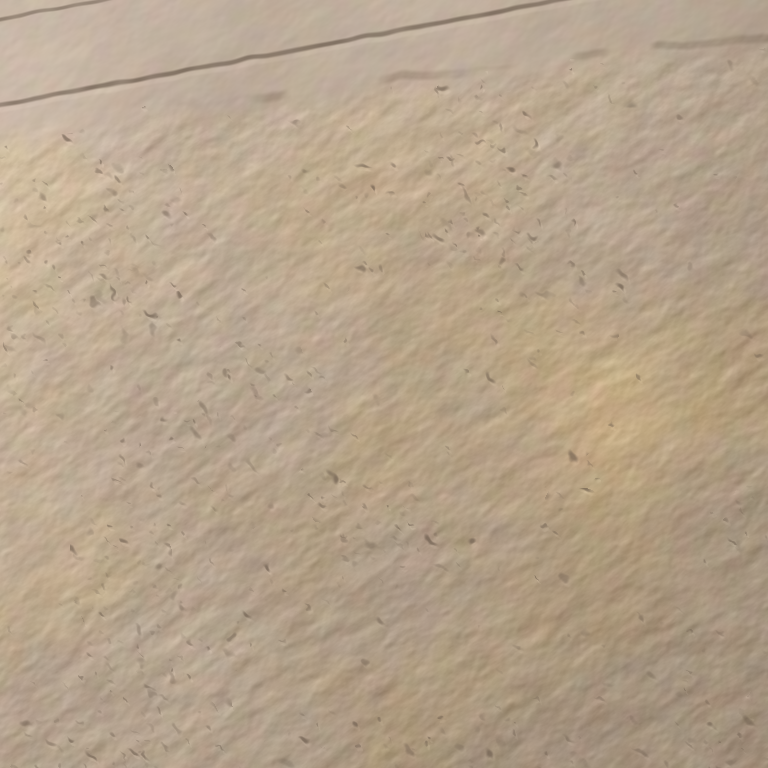
Reproduce this texture procedurally as a Shadertoy shader.

```glsl
// Worn sandy stone slab with slanted pits, a broken ridge and two thin grooves
#define LIGHT_STONE vec3(0.785, 0.718, 0.650)
#define SHADE_STONE vec3(0.615, 0.548, 0.480)
#define OCHRE_TINT  vec3(0.020, 0.006, -0.040)
#define PIT_COLOR   vec3(0.400, 0.340, 0.285)
#define GRAIN_ANGLE 0.62
#define RELIEF      0.21
#define MOTTLE      0.090
#define PIT_DEPTH   0.62
#define GROOVE_SLOPE 0.188

float hash(vec2 p) {
    vec3 q = fract(p.xyx * vec3(0.1031, 0.1030, 0.0973));
    q += dot(q, q.yzx + 33.33);
    return fract((q.x + q.y) * q.z);
}

float noise(vec2 p) {
    vec2 i = floor(p), f = fract(p);
    f = f * f * (3.0 - 2.0 * f);
    return mix(mix(hash(i), hash(i + vec2(1, 0)), f.x),
               mix(hash(i + vec2(0, 1)), hash(i + vec2(1, 1)), f.x), f.y);
}

float layers(vec2 p) {
    float sum = 0.0, gain = 0.5;
    for (int i = 0; i < 4; i++) {
        sum += gain * noise(p);
        p = mat2(1.6, 1.2, -1.2, 1.6) * p + 17.3;
        gain *= 0.5;
    }
    return sum / 0.9375;
}

mat2 turn(float a) {
    return mat2(cos(a), -sin(a), sin(a), cos(a));
}

// Surface height, stretched along the grain
float height(vec2 uv) {
    vec2 p = turn(-GRAIN_ANGLE) * uv;
    p = vec2(p.x, -p.y) * vec2(1.0, 1.0);
    p = transpose(turn(-GRAIN_ANGLE)) * uv;
    return layers(p * vec2(24.0, 52.0) + 5.0) * 0.7
         + layers(p * vec2(65.0, 120.0) + 40.0) * 0.3;
}

// Cellular scatter of ragged, slanted pits; density is the chance per cell
float pits(vec2 uv, float cells, float density) {
    vec2 p = uv * cells;
    p += 0.30 * (vec2(noise(p * 3.0), noise(p * 3.0 + 71.0)) - 0.5);
    vec2 home = floor(p);
    float dark = 0.0;
    for (int y = -1; y <= 1; y++)
    for (int x = -1; x <= 1; x++) {
        vec2 id = home + vec2(x, y);
        vec2 center = id + vec2(hash(id + 3.1), hash(id + 47.7));
        float size = hash(id + 91.3);
        float angle = GRAIN_ANGLE + 0.9 * (hash(id + 12.9) - 0.4);
        vec2 d = transpose(turn(angle)) * (p - center);
        d /= vec2(mix(0.20, 0.52, size * size), mix(0.10, 0.20, hash(id + 28.0)));
        float shown = step(hash(id + 63.4), density);
        float depth = mix(0.25, 1.0, pow(hash(id + 80.2), 2.0));
        dark = max(dark, shown * depth * (1.0 - smoothstep(0.25, 1.15, length(d))));
    }
    return dark;
}

float allPits(vec2 uv, float cluster) {
    return max(pits(uv, 36.0, 0.34 * cluster),
               0.75 * pits(uv + 7.3, 62.0, 0.30 * cluster));
}

// Dark hairline with a soft edge
float hairline(float d, float width) {
    return 1.0 - smoothstep(0.2 * width, width, abs(d));
}

void mainImage(out vec4 fragColor, in vec2 fragCoord) {
    vec2 uv = fragCoord / iResolution.xy;

    // Broad light falling off to the lower right
    float broad = layers(uv * 3.5 + 2.0) - 0.5;
    float light = 0.53 - 0.52 * (uv.x - 0.5) + 0.56 * (uv.y - 0.5) + 0.45 * broad;
    vec3 color = mix(SHADE_STONE, LIGHT_STONE, clamp(light, -0.1, 1.05));

    // Ridge parts the smooth upper strip from the pitted field
    float ridge = 0.835 + 0.13 * uv.x + 0.035 * (layers(uv * vec2(9.0, 5.0)) - 0.5);
    float below = ridge - uv.y;
    float field = smoothstep(-0.01, 0.05, below);

    // Ochre staining and one warm glow
    float stain = smoothstep(0.42, 0.68, layers(uv * 4.0 + 31.0));
    vec2 spot = (uv - vec2(0.80, 0.45)) / vec2(0.15, 0.11);
    float glow = exp(-dot(spot, spot));
    color += OCHRE_TINT * field * (0.25 + 0.65 * stain);
    color += vec3(0.085, 0.062, 0.005) * glow;

    // Mottling and side-lit relief
    float rough = mix(0.35, 1.0, field);
    float h = height(uv);
    float slope = h - height(uv + vec2(-0.0035, 0.0045));
    color += MOTTLE * rough * (h - 0.5) + RELIEF * rough * slope;
    color += 0.022 * (vec3(noise(uv * 45.0), noise(uv * 45.0 + 19.0), noise(uv * 45.0 + 57.0)) - 0.5);

    // Clustered pits with pale lower lips
    float cluster = field * (0.12 + smoothstep(0.40, 0.68, layers(uv * 6.0 + 13.0)));
    float pit = allPits(uv, cluster);
    float lip = max(allPits(uv + vec2(-0.003, 0.005), cluster) - pit, 0.0);
    float hole = pits(uv + 3.7, 11.0, 0.03 * field) * smoothstep(0.0, 0.1, below);
    color = mix(color, PIT_COLOR, PIT_DEPTH * pit) + 0.05 * lip;
    color = mix(color, PIT_COLOR * 0.6, 0.5 * hole * smoothstep(0.45, 0.7, noise(uv * 60.0)));

    // Broken ridge shadow and the two grooves
    float broken = smoothstep(0.35, 0.65, noise(uv * 17.0 + 8.0)) * smoothstep(0.15, 0.4, uv.x);
    color -= 0.085 * broken * hairline(below - 0.004, 0.009);
    float wobble = 0.003 * (noise(uv * 40.0) - 0.5);
    float groove = uv.y - 0.863 - GROOVE_SLOPE * uv.x + wobble;
    float upper = uv.y - 0.975 - GROOVE_SLOPE * uv.x + wobble;
    float cut = max(hairline(groove, 0.0048), 0.8 * hairline(upper, 0.004));
    color = mix(color, PIT_COLOR, 0.72 * cut * mix(0.7, 1.0, noise(uv * 50.0)));
    color += 0.03 * hairline(groove + 0.007, 0.005);

    fragColor = vec4(clamp(color, 0.0, 1.0), 1.0);
}
```
